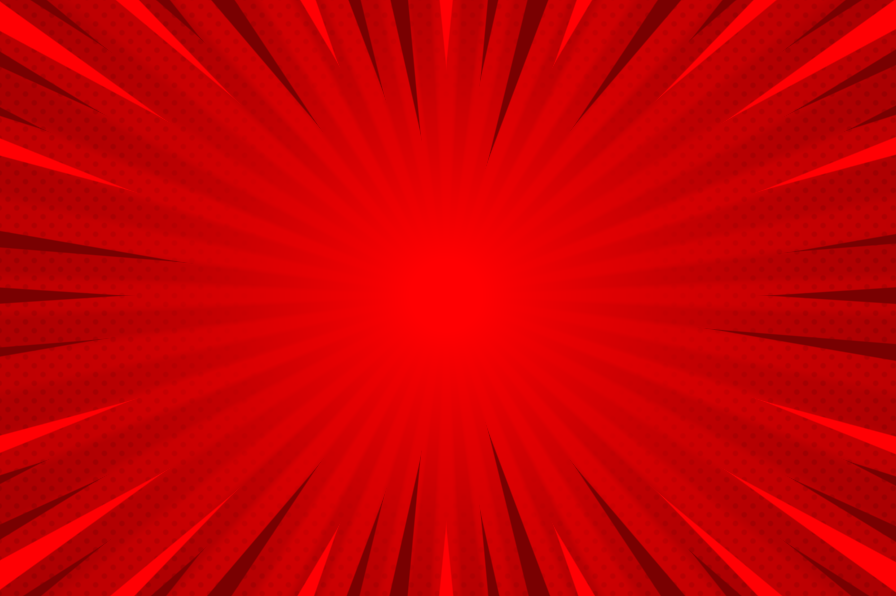
A WebGL 1 fragment shader for this background:

```glsl
precision highp float;
// Red comic burst: soft rays around a hot centre, halftone dots and pointed spikes at the rim.

uniform vec2 u_resolution;

float hash(float n) {
  return fract(sin(n * 127.1) * 43758.5453);
}

// Wedge pointing at the centre; it starts at radius tip and widens outward.
float spike(vec2 q, float degrees, float tip, float slope) {
  float a = radians(degrees);
  vec2 dir = vec2(cos(a), sin(a));
  float along = dot(q, dir) - tip;
  float across = abs(q.x * dir.y - q.y * dir.x);
  float soft = 1.0 / u_resolution.y;
  return 1.0 - smoothstep(-soft, soft, across - slope * along);
}

// Alternating soft rays of varied strength, from -1 to 1.
float rays(float angle) {
  float sector = floor(angle * 36.0 / 3.14159265 + 0.5);
  float wave = clamp(2.2 * cos(angle * 36.0), -1.0, 1.0);
  return wave * mix(0.4, 1.0, hash(sector + 3.0));
}

// Staggered halftone dots.
float halftone(vec2 p) {
  vec2 grid = mat2(1.0, 1.0, -1.0, 1.0) * p * 34.0;
  float d = length(fract(grid) - 0.5);
  return 1.0 - smoothstep(0.14, 0.30, d);
}

void main() {
  vec2 p = (gl_FragCoord.xy - vec2(0.498, 0.504) * u_resolution) / u_resolution.y;
  vec2 q = abs(p);  // the burst is mirrored into four quadrants
  float r = length(p);
  float angle = atan(q.y, max(q.x, 1e-5));

  // Glow, rays and dots
  float red = 0.65 + 0.35 * exp(-2.4 * max(r - 0.06, 0.0));
  red += 0.055 * rays(angle) * smoothstep(0.06, 0.45, r);
  red -= 0.07 * halftone(p) * smoothstep(0.25, 0.65, r);
  vec3 color = vec3(red, 0.0, 0.008);

  // Dark spikes; a few lengths differ between the mirrored sides
  float isRight = step(0.0, p.x);
  float isRising = step(0.0, p.x * p.y);
  float dark = spike(q, 0.0, 0.54, 0.065);
  dark = max(dark, spike(q, 7.2, mix(0.45, 0.585, isRising), 0.045));
  dark = max(dark, spike(q, 22.4, 0.73, 0.085));
  dark = max(dark, spike(q, 27.9, 0.66, 0.06));
  dark = max(dark, spike(q, 36.0, 0.71, 0.06));
  dark = max(dark, spike(q, 46.3, 0.595, 0.09));
  dark = max(dark, spike(q, 53.0, 0.36, 0.06));
  dark = max(dark, spike(q, 72.8, mix(0.357, 0.241, isRight), 0.06));
  dark = max(dark, spike(q, 81.0, mix(0.278, 0.37, isRight), 0.065));
  color = mix(color, vec3(0.48, 0.0, 0.004), dark);

  // Bright spikes
  float bright = spike(q, 18.4, 0.56, 0.06);
  bright = max(bright, spike(q, 32.0, 0.56, 0.065));
  bright = max(bright, spike(q, 42.9, 0.49, 0.055));
  bright = max(bright, spike(q, 65.0, 0.43, 0.10));
  bright = max(bright, spike(q, 90.0, 0.385, 0.10));
  color = mix(color, vec3(1.0, 0.0, 0.015), bright);

  gl_FragColor = vec4(color, 1.0);
}
```
